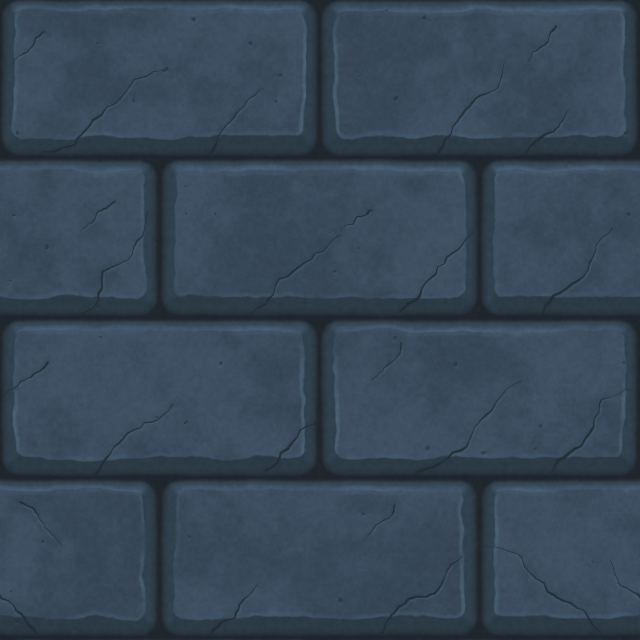
Write a Shadertoy shader that draws this texture.

```glsl
// Blue-grey stone bricks in running bond: two across, four down, with chipped
// bevels lit from above, dark mortar, cracks, pits and mottled faces.
// Rounded-box distances shape each brick; wrapped value noise wears it.

const vec2 BRICKS = vec2(2.0, 4.0);
const vec2 ORIGIN = vec2(-0.001, 0.004); // shift of the joints
const vec2 BRICK_HALF = vec2(0.2445, 0.1195);
const vec2 FACE_HALF = vec2(0.226, 0.0985);
const vec2 FACE_SHIFT = vec2(0.0, 0.005);
const float CORNER = 0.027;
const float FACE_CORNER = 0.014;
const float RAGGED = 0.016;
const float CRACK_WIDTH = 0.0027;
const float PIT_CELLS = 22.0;
const vec3 FACE_DARK = vec3(0.212, 0.275, 0.343);
const vec3 FACE_LIGHT = vec3(0.245, 0.317, 0.388);
const vec3 TOP_BEVEL = vec3(0.225, 0.300, 0.365);
const vec3 SIDE_BEVEL = vec3(0.190, 0.250, 0.302);
const vec3 LOW_BEVEL = vec3(0.172, 0.228, 0.272);
const vec3 HIGHLIGHT = vec3(0.300, 0.395, 0.470);
const vec3 CRACK_COLOR = vec3(0.130, 0.170, 0.208);
const vec3 MORTAR = vec3(0.145, 0.174, 0.205);

// Integer hash: three values in 0..1 from a non-negative cell and a salt.
vec3 hash(vec2 cell, float salt) {
  uvec3 v = uvec3(vec3(cell, salt)) * 1664525u + 1013904223u;
  v.x += v.y * v.z; v.y += v.z * v.x; v.z += v.x * v.y;
  v ^= v >> 16u;
  v.x += v.y * v.z; v.y += v.z * v.x; v.z += v.x * v.y;
  return vec3(v >> 8u) / 16777216.0;
}

// Value noise that wraps after freq cells.
float noise(vec2 uv, float freq, float salt) {
  vec2 c = floor(uv * freq), f = fract(uv * freq);
  f = f * f * (3.0 - 2.0 * f);
  vec2 a = mod(c, freq), b = mod(c + 1.0, freq);
  return mix(mix(hash(a, salt).x, hash(vec2(b.x, a.y), salt).x, f.x),
             mix(hash(vec2(a.x, b.y), salt).x, hash(b, salt).x, f.x), f.y);
}

float fbm(vec2 uv, float freq, float salt) {
  float sum = 0.0, amp = 0.533;
  for (int i = 0; i < 4; i++) {
    sum += amp * noise(uv, freq, salt + float(i));
    freq *= 2.0;
    amp *= 0.5;
  }
  return sum;
}

float roundBox(vec2 p, vec2 halfSize, float r) {
  vec2 q = abs(p) - halfSize + r;
  return length(max(q, 0.0)) + min(max(q.x, q.y), 0.0) - r;
}

// Jagged profile along a crack, t in 0..1.
float zigzag(float t, float cells, float seed) {
  float k = floor(t * cells);
  return mix(hash(vec2(k, seed), 40.0).x, hash(vec2(k + 1.0, seed), 40.0).x, fract(t * cells)) - 0.5;
}

// Dark split (x) and lit lower lip (y) of one crack.
vec2 crack(vec2 p, vec2 start, vec2 dir, float len, float width, float seed, float aa) {
  vec2 up = vec2(-dir.y, dir.x) * sign(dir.x), q = p - start;
  float along = dot(q, dir), t = clamp(along / len, 0.0, 1.0);
  float bend = 0.14 * zigzag(t, 5.0, seed) + 0.035 * zigzag(t, 17.0, seed + 50.0);
  float d = dot(q, up) - len * bend, dist = length(vec2(along - t * len, d));
  float w = width * (1.0 - 0.8 * t) * (0.8 + 0.9 * zigzag(t, 9.0, seed + 90.0));
  float split = 1.0 - smoothstep(w - aa, w + aa, dist), below = -d - w;
  float lip = smoothstep(0.0, 2.0 * aa, below) * (1.0 - smoothstep(0.001, 0.006, below));
  lip *= smoothstep(0.0, 0.1, t) * (1.0 - smoothstep(0.75, 1.0, t));
  return vec2(max(split, 0.3 * exp(-dist / 0.004) * (1.0 - 0.6 * t)), lip);
}

// Two long cracks rising from the lower edge and a short one above.
vec2 brickCracks(vec2 p, vec2 id, float aa) {
  vec2 marks = vec2(0.0);
  float lean = hash(id, 9.0).x < 0.5 ? -1.0 : 1.0;
  for (int i = 0; i < 3; i++) {
    vec3 r = hash(id, 10.0 + float(i));
    float angle = mix(0.6, 0.95, r.z), len = mix(0.10, 0.23, r.y), width = CRACK_WIDTH;
    vec2 dir = vec2(lean * cos(angle), sin(angle));
    vec2 start = vec2((float(i) - 0.5) * 0.24 + (r.x - 0.5) * 0.12, -0.122);
    if (i == 2) {
      start = vec2((r.x - 0.5) * 0.36, 0.04 + 0.06 * r.z);
      dir = -dir; len = 0.05 + 0.05 * r.y; width *= 0.65;
    }
    marks = max(marks, crack(p, start, dir, len, width, id.x + 2.0 * id.y + 8.0 * float(i), aa));
  }
  return marks;
}

// Sparse pits: dark hollow (x) and lit lower rim (y).
vec2 pits(vec2 uv) {
  vec3 r = hash(mod(floor(uv * PIT_CELLS), PIT_CELLS), 70.0);
  vec2 q = (fract(uv * PIT_CELLS) - 0.3 - 0.4 * r.xy) / PIT_CELLS;
  float size = 0.0015 + 0.003 * r.x;
  q += 0.004 * (noise(uv, 180.0, 71.0) - 0.5);
  vec2 d = vec2(length(q), length(q + vec2(0.0, size)));
  return step(r.z, 0.17) * (1.0 - smoothstep(size * 0.3, size * 1.3, d));
}

void mainImage(out vec4 fragColor, in vec2 fragCoord) {
  vec2 uv = fragCoord / iResolution.xy;
  float aa = 0.8 / iResolution.y;
  // Running bond: every other row is shifted by half a brick.
  vec2 g = (uv - ORIGIN) * BRICKS;
  g.x += 0.5 * (1.0 - mod(floor(g.y), 2.0));
  vec2 id = mod(floor(g), BRICKS), p = (fract(g) - 0.5) / BRICKS, fp = p - FACE_SHIFT;
  float rag = (fbm(uv, 20.0, 1.0) - 0.5) * RAGGED;
  float outer = roundBox(p, BRICK_HALF, CORNER) + 0.2 * rag;
  float inner = roundBox(fp, FACE_HALF, FACE_CORNER) + rag;
  // Bevel shading by the side it faces.
  vec2 q = abs(fp) - FACE_HALF;
  float upright = smoothstep(-0.008, 0.008, q.y - q.x), side = 1.0 - upright;
  float top = upright * step(0.0, fp.y), low = upright - top;
  float patchy = smoothstep(0.3, 0.65, fbm(uv, 12.0, 30.0));
  vec3 bevel = SIDE_BEVEL * side + TOP_BEVEL * top + LOW_BEVEL * low;
  bevel = mix(bevel, HIGHLIGHT, top * (0.35 + 0.4 * patchy) * (1.0 - smoothstep(0.001, 0.011, inner)));
  // Mottled face with a worn bright rim.
  float mottle = 0.6 * fbm(uv, 7.0, 5.0) + 0.4 * fbm(uv, 28.0, 12.0);
  vec3 face = mix(FACE_DARK, FACE_LIGHT, smoothstep(0.28, 0.70, mottle));
  float rim = 1.0 - smoothstep(0.001, 0.006, abs(inner + 0.002));
  face = mix(face, HIGHLIGHT, rim * patchy * (0.3 + 0.35 * side));
  vec3 col = mix(bevel, face, 1.0 - smoothstep(-aa, aa + 0.001, inner));
  // Pits and cracks.
  vec2 pit = pits(uv), marks = brickCracks(p, id, aa);
  col = mix(col, HIGHLIGHT, 0.25 * pit.y);
  col = mix(col, CRACK_COLOR, 0.55 * pit.x);
  col = mix(col, HIGHLIGHT, 0.5 * marks.y * (1.0 - smoothstep(-0.004, 0.006, inner)));
  col = mix(col, CRACK_COLOR, 0.9 * marks.x);
  // Rounded edge, mortar and grain.
  col = mix(col, MORTAR, 0.5 * smoothstep(-0.010, 0.001, outer));
  vec3 joint = MORTAR * (1.0 - 0.15 * smoothstep(0.0, 0.005, outer));
  col = mix(col, joint, smoothstep(-0.0015 - aa, 0.0015 + aa, outer));
  float grain = noise(uv, 256.0, 20.0) + noise(uv, 128.0, 21.0) - 1.0;
  fragColor = vec4(col * (1.0 + 0.06 * grain), 1.0);
}
```
